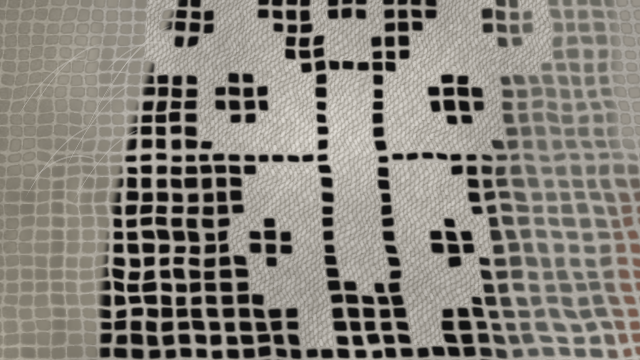
Reproduce this texture procedurally as a WebGL 2 fragment shader.

```glsl
#version 300 es
precision highp float;
// Filet lace: a fanned open mesh whose cells are filled to form a mirrored,
// winged floral motif with small openwork eyes. Cell rules choose the filling,
// rounded boxes cut the holes, and slanted bricks make the dense stitches.

#define ROW_PITCH 0.0361
#define SEAM_Y 0.4375
#define HOLE_SIZE vec2(0.345, 0.335)
#define HOLE_SOFTNESS 0.07
#define MESH_WOBBLE 0.28
#define STITCH_DENSITY vec2(3.4, 1.9)
#define FIBRES 9
#define DARK vec3(0.07, 0.072, 0.075)
#define LINEN_SHADE vec3(0.51, 0.49, 0.44)
#define LINEN vec3(0.64, 0.62, 0.58)
#define LINEN_LIGHT vec3(0.79, 0.775, 0.75)

uniform vec2 u_resolution;
out vec4 fragColor;

float hash(vec2 p) {
    return fract(sin(dot(p, vec2(127.1, 311.7))) * 43758.545);
}

float noise(vec2 p) {
    vec2 i = floor(p), f = fract(p);
    f = f * f * (3.0 - 2.0 * f);
    return mix(mix(hash(i), hash(i + vec2(1, 0)), f.x),
               mix(hash(i + vec2(0, 1)), hash(i + vec2(1, 1)), f.x), f.y);
}

// Diamond-shaped group of open cells
bool eye(vec2 cell, vec2 centre, float radius) {
    vec2 d = abs(cell - centre);
    return d.x + d.y < radius;
}

// True where a cell is filled; x is mirrored, y counts rows below the seam
bool isFilled(vec2 c) {
    float outer;
    if (c.y < -0.5) {
        // upper wings, two petals each
        outer = c.y < -7.5 ? 14.0 : c.y < -6.5 ? 13.0 : c.y < -1.5 ? 10.0 : 9.0;
        float inner = 3.0 + max(0.0, 0.7 * (-6.5 - c.y));
        if (c.x >= inner && c.x <= outer)
            return !eye(c, vec2(7.5, -4.5), 2.5) && !eye(c, vec2(11.5, -10.5), 2.5);
    } else if (c.y > 0.5) {
        // lower wings, narrowing to a tail
        outer = c.y < 1.5 ? 6.0 : c.y < 4.5 ? 7.0 : c.y < 7.5 ? 8.0 :
                c.y < 10.5 ? 7.0 : c.y < 11.5 ? 6.0 : 4.0;
        if (c.x > 2.5 && c.x <= outer && c.y < 14.5)
            return !eye(c, vec2(6.0, 6.5), 2.0);
    }
    // central stem and its crown
    bool stem = c.x < 1.5 && c.y > -6.5 && c.y < (c.x < 0.5 ? 10.5 : 9.5);
    bool crown = c.x < 1.5 && c.y > -10.5 && c.y < -7.5;
    bool crownSide = c.x > 1.5 && c.x < 2.5 && c.y < -9.5;
    return stem || crown || crownSide;
}

// Brightness of slanted, staggered stitches
float stitches(vec2 grid) {
    vec2 s = grid * STITCH_DENSITY;
    s.x += 0.25 * sin(s.y * 1.7) + 0.5 * noise(grid * 1.3);
    s.y += 0.5 * mod(floor(s.x), 2.0);
    vec2 f = fract(s) - 0.5;
    f.x += 0.45 * f.y;
    float body = 1.0 - smoothstep(0.12, 0.62, length(f * vec2(1.0, 0.85)));
    return body * 0.75 + 0.35 * hash(floor(s));
}

// Colour seen through the holes: linen left, dark middle, grey right
vec3 backing(vec2 p) {
    float rise = 1.0 - p.y;
    vec3 right = mix(vec3(0.31, 0.32, 0.31), vec3(0.40, 0.40, 0.37), rise);
    right = mix(right, vec3(0.46, 0.34, 0.29), smoothstep(1.66, 1.76, p.x) * smoothstep(0.4, 0.7, p.y));
    right = mix(right, LINEN * 0.93, smoothstep(1.68, 1.73, p.x) * smoothstep(0.5, 0.35, p.y));
    vec3 col = mix(DARK, right, smoothstep(1.28, 1.52, p.x));
    float foldX = 0.282 + 0.22 * rise * rise;
    vec3 left = mix(LINEN_SHADE, LINEN, 0.55 * smoothstep(0.6, 0.2, p.y));
    left *= 0.9 + 0.2 * noise(p * vec2(24.0, 9.0));
    return mix(left, col, smoothstep(foldX - 0.02, foldX + 0.008, p.x));
}

void main() {
    // p.y runs downward; both axes are in canvas heights
    vec2 p = gl_FragCoord.xy / u_resolution.y;
    p.y = 1.0 - p.y;

    // fanned mesh coordinates
    float pitch = 0.0384 + 0.0056 * p.y;
    vec2 grid = vec2((p.x - 0.965 - 0.079 * p.y * p.y) / pitch, (p.y - SEAM_Y) / ROW_PITCH);
    grid += MESH_WOBBLE * (vec2(noise(grid * 0.6), noise(grid * 0.6 + 37.0)) - 0.5);
    vec2 cell = floor(grid + 0.5);
    vec2 local = grid - cell;
    vec2 jitter = vec2(hash(cell), hash(cell + 19.3)) - 0.5;

    // one rounded hole per open cell
    vec2 size = HOLE_SIZE + 0.07 * jitter.yx;
    size -= 0.035 * smoothstep(1.25, 1.5, p.x);
    if (cell.y == 0.0) size.y *= 0.72;
    local += 0.1 * jitter;
    local.y += 0.12 * local.x * sin(cell.x * 1.9 + cell.y);
    vec2 q = abs(local) - size + 0.17;
    float edge = length(max(q, 0.0)) + min(max(q.x, q.y), 0.0) - 0.17;
    float soft = HOLE_SOFTNESS + 0.5 / (u_resolution.y * pitch);
    bool filled = isFilled(vec2(abs(cell.x), cell.y));
    float hole = filled ? 0.0 : 1.0 - smoothstep(-soft, soft, edge);
    float plainCloth = smoothstep(0.28, 0.08, p.x) * smoothstep(0.5, 0.3, p.y);
    hole *= 1.0 - 0.65 * max(plainCloth, smoothstep(0.06, 0.0, p.x));

    // cloth: dense stitches in filled cells, rounded cords elsewhere
    float fibre = noise(p * vec2(190.0, 230.0));
    float cord = smoothstep(0.0, 0.2, edge);
    vec3 mesh = mix(LINEN * 0.86, LINEN_LIGHT * 0.94, cord * 0.65 + 0.3 * (fibre - 0.4));
    vec3 dense = mix(LINEN * 0.9, LINEN_LIGHT, stitches(grid) * 0.85 + 0.3 * (fibre - 0.4));
    vec3 cloth = filled ? dense : mesh;
    cloth *= mix(vec3(1.0), vec3(0.96, 0.95, 0.91), smoothstep(0.4, 0.1, p.x));
    cloth *= 0.92 + 0.14 * noise(p * 5.0);
    cloth += 0.07 * exp(-30.0 * dot(p - vec2(0.95, 0.39), p - vec2(0.95, 0.39)));
    vec3 col = mix(cloth, backing(p), hole);

    // loose fibres across the left fold
    for (int k = 0; k < FIBRES; k++) {
        float id = float(k);
        vec2 o = vec2(0.12 + 0.28 * hash(vec2(id, 2.0)), 0.12 + 0.34 * hash(vec2(id, 5.0)));
        vec2 d = p - o;
        float bend = d.y + (0.3 + 1.2 * hash(vec2(id, 8.0))) * d.x - 4.0 * d.x * d.x;
        float line = smoothstep(0.004, 0.001, abs(bend)) * smoothstep(0.1, 0.07, abs(d.x));
        col = mix(col, LINEN_LIGHT, 0.4 * line);
    }
    fragColor = vec4(col, 1.0);
}
```
